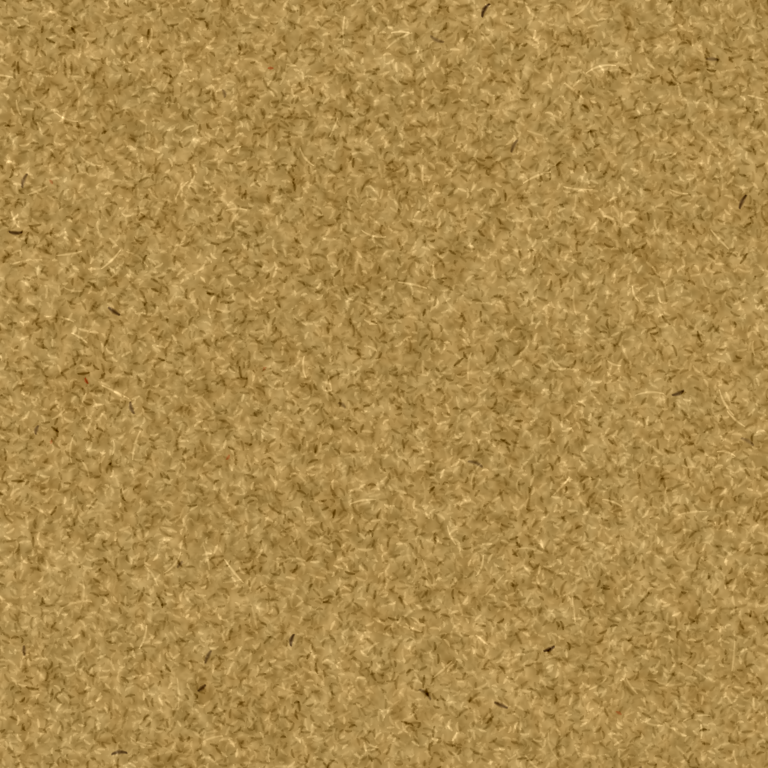
Reproduce this texture procedurally as a Shadertoy shader.

```glsl
vec3 hash3(vec2 p, float seed) {
    vec3 q = fract(vec3(p.xyx + seed * 7.31) * vec3(0.1031, 0.1030, 0.0973));
    q += dot(q, q.yxz + 33.33);
    return fract((q.xxy + q.yzz) * q.zyx);
}

float valueNoise(vec2 p, float seed) {
    vec2 cell = floor(p), f = fract(p);
    f = f * f * (3.0 - 2.0 * f);
    float low = mix(hash3(cell, seed).x, hash3(cell + vec2(1, 0), seed).x, f.x);
    float high = mix(hash3(cell + vec2(0, 1), seed).x, hash3(cell + vec2(1, 1), seed).x, f.x);
    return mix(low, high, f.y) - 0.5;
}

// Summed tone of bent, tapered fibres; size is half length and half width in cells
float fibres(vec2 uv, float cells, vec2 size, float share, vec2 toneRange, float seed) {
    vec2 p = uv * cells;
    float tone = 0.0;
    for (int y = -1; y <= 1; y++) {
        for (int x = -1; x <= 1; x++) {
            vec2 cell = floor(p) + vec2(x, y);
            vec3 place = hash3(cell, seed);
            vec3 look = hash3(cell, seed + 5.7);
            if (look.x > share) continue;

            float angle = place.z * 6.2832;
            float c = cos(angle), s = sin(angle);
            vec2 q = mat2(c, -s, s, c) * (p - cell - place.xy);
            float halfLength = size.x * mix(0.4, 1.0, look.y);
            float along = q.x / halfLength;
            q.y += 0.45 * (fract(look.y * 17.0) - 0.5) * halfLength * along * along;

            float width = size.y * mix(1.0, 0.6, min(abs(along), 1.0));
            float d = length(vec2(max(abs(q.x) - halfLength, 0.0), q.y));
            tone += (1.0 - smoothstep(0.0, width, d)) * mix(toneRange.x, toneRange.y, look.z);
        }
    }
    return tone;
}

void mainImage(out vec4 fragColor, in vec2 fragCoord) {
    vec2 uv = fragCoord / iResolution.y;

    // Soft mottling of the pulp
    float tone = 0.015 * valueNoise(uv * 7.0, 1.0)
               + 0.04 * valueNoise(uv * 38.0, 2.0)
               + 0.12 * valueNoise(uv * 92.0, 3.0)
               + 0.10 * valueNoise(uv * 165.0, 4.0);

    // Dense felt of short fibres
    tone += fibres(uv, 56.0, vec2(0.48, 0.22), 1.0, vec2(-0.13, 0.11), 11.0);
    tone += fibres(uv, 88.0, vec2(0.50, 0.32), 1.0, vec2(-0.16, 0.15), 23.0);
    tone += fibres(uv, 125.0, vec2(0.60, 0.45), 1.0, vec2(-0.10, 0.10), 29.0);

    // Sparse pale strands and brown flecks
    tone += fibres(uv, 20.0, vec2(0.40, 0.06), 0.40, vec2(0.03, 0.17), 31.0);
    tone += fibres(uv, 36.0, vec2(0.28, 0.13), 0.14, vec2(-0.22, -0.05), 43.0);
    float bark = fibres(uv, 14.0, vec2(0.13, 0.065), 0.16, vec2(0.15, 0.48), 57.0);
    float rust = fibres(uv, 16.0, vec2(0.05, 0.06), 0.05, vec2(0.1, 0.3), 67.0);

    // Ochre paper with a slight drift in hue
    vec3 color = vec3(0.676, 0.546, 0.307) + tone * vec3(1.0, 0.97, 0.9);
    color += valueNoise(uv * 60.0, 71.0) * vec3(0.010, -0.006, -0.014);
    color -= bark * vec3(0.95, 0.88, 0.60);
    color -= rust * vec3(0.1, 0.8, 0.6);
    fragColor = vec4(clamp(color, 0.0, 1.0), 1.0);
}
```
